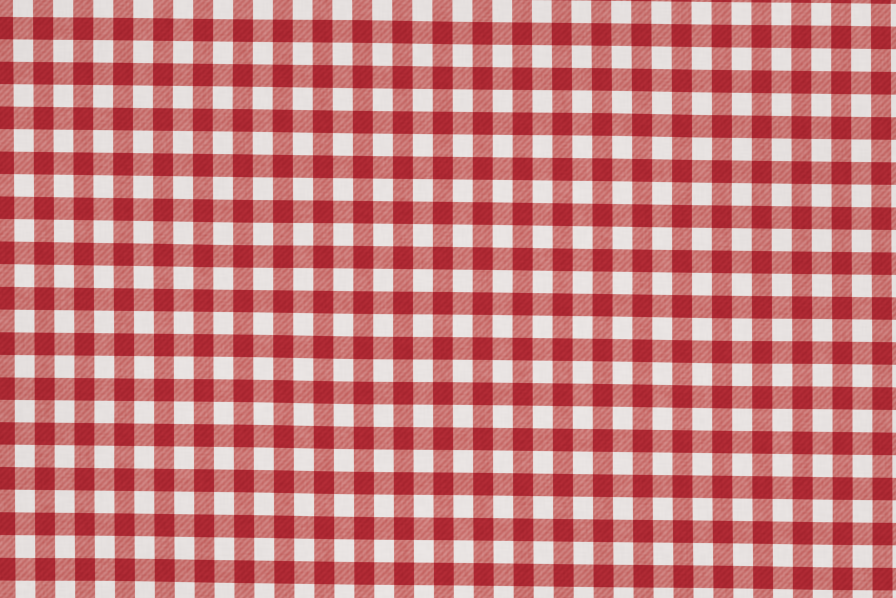
Reproduce this texture procedurally as a WebGL 2 fragment shader.

```glsl
#version 300 es
precision highp float;
// Red and white gingham cloth: two sets of dyed stripes cross at right angles,
// solid red where both are dyed, a twill-hatched tint where only one is.
// Stripes lean and waver slightly; yarn streaks and soft light vary the tone.

uniform vec2 u_resolution;
out vec4 outColor;

float hash(vec2 p) {
  return fract(sin(dot(p, vec2(127.1, 311.7))) * 43758.5453);
}

float valueNoise(vec2 p) {
  vec2 cell = floor(p), f = fract(p);
  f = f * f * (3.0 - 2.0 * f);
  return mix(mix(hash(cell), hash(cell + vec2(1.0, 0.0)), f.x),
             mix(hash(cell + vec2(0.0, 1.0)), hash(cell + 1.0), f.x), f.y);
}

// Coverage of dyed bands, each half a period wide and centred on multiples of it.
float dyedBand(float x, float period, float blur) {
  float fromCentre = abs(fract(x / period + 0.5) - 0.5) * period;
  return 1.0 - smoothstep(-blur, blur, fromCentre - 0.25 * period);
}

void main() {
  // Canvas heights as the unit, with x kept in proportion.
  vec2 uv = gl_FragCoord.xy / u_resolution.y;
  float pixel = 1.0 / u_resolution.y;
  vec2 fromMiddle = uv - 0.5 * u_resolution / u_resolution.y;

  // Lean of the weave, plus a gentle waver in the yarns.
  vec2 cloth = uv - vec2(0.674, 0.6434);
  cloth += vec2(0.003 * fromMiddle.y, 0.0115 * fromMiddle.x);
  cloth += 0.0016 * (vec2(valueNoise(uv * 5.0), valueNoise(uv * 5.0 + 37.0)) - 0.5);

  // Dyed stripes in both directions, with slightly fuzzy edges.
  float blur = max(0.0012, 0.7 * pixel);
  float warp = dyedBand(cloth.x, 0.0667, blur);
  float weft = dyedBand(cloth.y, 0.0754, blur);

  // Twill hatch, faded out when too fine to resolve, and yarn streaks.
  float resolved = 1.0 - smoothstep(0.35, 0.6, pixel / 0.0075);
  float twill = resolved * sin(6.2832 * (cloth.x - cloth.y) / 0.0106);
  float warpYarn = valueNoise(cloth * vec2(340.0, 70.0)) - 0.5;
  float weftYarn = valueNoise(cloth * vec2(70.0, 340.0) + 91.0) - 0.5;
  float grain = warpYarn + weftYarn;

  vec3 white = vec3(0.905, 0.885, 0.88);
  vec3 tint = vec3(0.79, 0.46, 0.45);
  vec3 red = vec3(0.67, 0.155, 0.195);

  // White yarns show between red ones along the hatch of the tinted cells.
  tint += vec3(0.035, 0.085, 0.085) * (0.55 * twill + 0.6 * grain);
  red += vec3(0.02, 0.012, 0.012) * (twill + grain);
  white += 0.012 * grain;

  vec3 undyedRow = mix(white, tint, warp);
  vec3 dyedRow = mix(tint, red, warp);
  vec3 color = mix(undyedRow, dyedRow, weft);

  // Broad, faint unevenness of the light.
  color *= 1.01 - 0.03 * dot(fromMiddle, fromMiddle);
  color *= 0.99 + 0.02 * valueNoise(uv * 3.0 + 11.0);
  outColor = vec4(clamp(color, 0.0, 1.0), 1.0);
}
```
